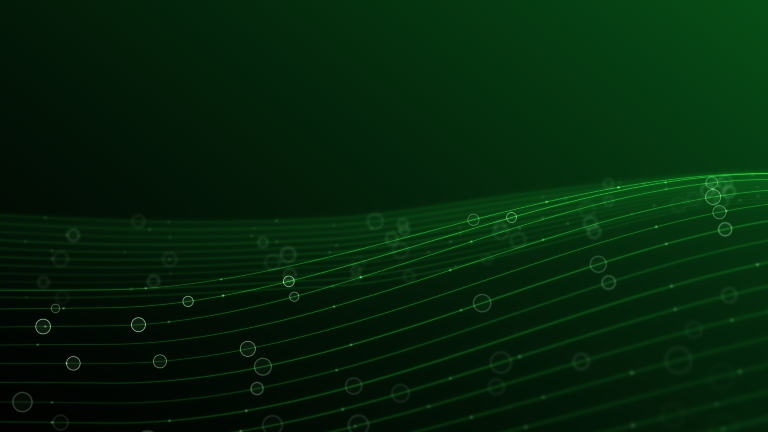
Write a WebGL 1 fragment shader that draws this background.

```glsl
precision highp float;
// A dark green backdrop with a flowing sheet of thin glowing lines.
// Two families of eased curves form a hazy far sheet and a sharper near one;
// hashed cells along every curve carry rings and dots, softened by depth.

uniform vec2 u_resolution;

const vec3 LINE_GREEN = vec3(0.10, 0.70, 0.15);
const vec3 HAZE_GREEN = vec3(0.04, 0.30, 0.09);
const vec3 RING_TINT = vec3(0.66, 0.90, 0.68);

float hash(vec2 p) {
  return fract(sin(dot(p, vec2(127.1, 311.7))) * 43758.5453);
}

// Height of a near line: flat on the left, rising and fanning to the right.
float nearCurve(float i, float x) {
  float front = max(i, 0.0);
  float left = 0.243 - 0.044 * i;
  float right = 0.588 - 0.023 * max(i, -0.6) - 0.0015 * front * front;
  float ease = smoothstep(0.25, 1.78 + 0.08 * front, x);
  return mix(left, right, ease) + 0.004 * sin(3.0 * x + 0.6 * i);
}

// Height of a far line: nearly level, then gathered at the right edge.
float farCurve(float i, float x) {
  float left = 0.502 - 0.0175 * i;
  float right = 0.602 - 0.007 * i;
  float sag = 0.016 * sin(x * 3.4 + i * 0.12) * (1.0 - smoothstep(0.8, 1.6, x));
  return mix(left, right, smoothstep(0.75, 1.78, x)) - sag;
}

float curve(float i, float x, float isFar) {
  return isFar > 0.5 ? farCurve(i, x) : nearCurve(i, x);
}

// Soft stroke around a distance, with a minimum width below one pixel.
float stroke(float d, float width) {
  float w = max(width, 0.55 / u_resolution.y);
  return exp(-d * d / (w * w));
}

float ring(vec2 p, float radius, float soft) {
  float d = length(p);
  float fill = 0.12 * (1.0 - smoothstep(radius - soft, radius + soft, d));
  return stroke(d - radius, soft) + fill;
}

float lineGlow(vec2 p, float i, float isFar, float soft) {
  float y = curve(i, p.x, isFar);
  float slope = (curve(i, p.x + 0.004, isFar) - y) / 0.004;
  float d = (p.y - y) / sqrt(1.0 + slope * slope);
  return stroke(d, soft) + 0.08 * stroke(d, soft * 4.0);
}

// Offset from the marker of the cell around p; the marker rides on its line.
vec2 markerOffset(vec2 p, float i, float isFar, float cellSize, float seed) {
  float cell = floor(p.x / cellSize);
  float x = (cell + 0.2 + 0.6 * hash(vec2(cell, i + seed))) * cellSize;
  return p - vec2(x, curve(i, x, isFar));
}

float ringMarkers(vec2 p, float i, float isFar, float radius, float soft) {
  float size = 0.25;
  vec2 key = vec2(floor(p.x / size), i + 40.0 * isFar);
  float shown = step(0.5, hash(key + 7.3));
  float r = radius * (0.65 + 0.5 * hash(key + 3.1));
  float strength = 0.3 + 0.7 * hash(key + 5.7);
  return shown * strength * ring(markerOffset(p, i, isFar, size, 11.0), r, soft);
}

float dotMarkers(vec2 p, float i, float isFar, float soft) {
  float size = 0.23;
  vec2 key = vec2(floor(p.x / size), i + 60.0 * isFar);
  float shown = step(0.55, hash(key + 1.9)) * (0.4 + 0.6 * hash(key + 4.7));
  float d = length(markerOffset(p, i, isFar, size, 23.0));
  return shown * stroke(d, 0.0018 + soft);
}

vec3 backdrop(vec2 uv) {
  float diagonal = (0.7 * uv.x + 0.5 * uv.y) / 1.2;
  float g = 0.29 * pow(diagonal, 1.35);
  return vec3(0.004, 0.008, 0.004) + g * vec3(0.07, 1.0, 0.28);
}

void main() {
  vec2 p = gl_FragCoord.xy / u_resolution.y;
  vec2 uv = gl_FragCoord.xy / u_resolution;
  vec3 color = backdrop(uv);

  // Shade below the sheet's crest, and haze just under it.
  float depth = farCurve(0.0, p.x) - p.y;
  float below = smoothstep(-0.015, 0.02, depth);
  color *= 1.0 - 0.2 * below;
  color += HAZE_GREEN * below * exp(-max(depth, 0.0) * 9.0) * (0.2 + 0.25 * uv.x);

  // Far sheet: blurred lines with faint rings; lines dim as they gather.
  float gather = 1.0 - 0.6 * smoothstep(1.0, 1.7, p.x);
  for (int n = 0; n < 11; n++) {
    float i = float(n);
    float soft = mix(0.0045, 0.0026, i / 10.0);
    float lit = 0.06 + 0.07 * hash(vec2(i, 2.3));
    color += LINE_GREEN * lit * gather * lineGlow(p, i, 1.0, soft);
    color += RING_TINT * 0.10 * ringMarkers(p, i, 1.0, 0.015, 0.0045);
    color += RING_TINT * 0.13 * dotMarkers(p, i, 1.0, 0.002);
  }

  // Near sheet: sharp in the middle, out of focus towards the lower right.
  for (int n = 0; n < 15; n++) {
    float i = float(n) - 2.0;
    float blur = max(i - 2.0, 0.0) * (0.12 + 0.22 * smoothstep(0.5, 1.7, p.x));
    float soft = 0.0013 + 0.0024 * blur;
    float fade = 1.0 / (1.0 + 1.4 * blur);
    float crest = smoothstep(0.1, 0.9, p.x) * (1.0 - 0.35 * smoothstep(1.2, 1.7, p.x));
    float lit = (0.26 + 0.26 * crest) * (0.65 + 0.5 * hash(vec2(i, 8.1)));
    color += LINE_GREEN * lit * fade * lineGlow(p, i, 0.0, soft);
    float radius = 0.015 + 0.0015 * max(i, 0.0);
    color += RING_TINT * 0.7 * fade * fade * ringMarkers(p, i, 0.0, radius, soft);
    color += RING_TINT * 0.6 * fade * dotMarkers(p, i, 0.0, 0.6 * soft);
  }

  gl_FragColor = vec4(min(color, 1.0), 1.0);
}
```
